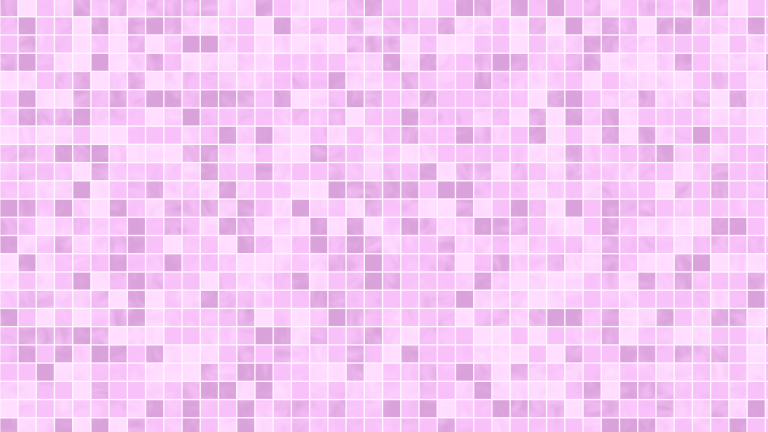
Write a Shadertoy shader that draws this pattern.

```glsl
// Pink mosaic wall of small square tiles with pale grout and soft clouding.

const float ROWS = 23.7;                        // tiles per canvas height
const vec2  GRID_SHIFT = vec2(0.08, 0.07);      // grid offset from centre, in tiles
const float GROUT_WIDTH = 0.075;                // in tiles
const float CLOUD_AMOUNT = 0.11;
const float CLOUD_SCALE = 3.1;
const vec3  DARK_TILE  = vec3(0.855, 0.635, 0.855);
const vec3  MID_TILE   = vec3(0.975, 0.755, 0.980);
const vec3  LIGHT_TILE = vec3(1.000, 0.870, 1.000);
const vec3  GROUT      = vec3(1.000, 0.965, 1.000);

// Integer hash of a tile index, from 0 to 1
float hashTile(ivec2 tile) {
    uvec2 q = uvec2(tile) * uvec2(1597u, 3812u) + uvec2(7919u, 104729u);
    uint n = (q.x ^ (q.y << 7)) * 73529u;
    n = (n ^ (n >> 15)) * 2246822519u;
    n = (n ^ (n >> 13)) * 3266489u;
    n ^= n >> 16;
    return float(n & 65535u) / 65535.0;
}

// Layered, rotated sines, roughly -1 to 1
float clouds(vec2 p) {
    float sum = 0.0;
    float weight = 0.6;
    for (int i = 0; i < 4; i++) {
        p = mat2(0.8, 0.6, -0.6, 0.8) * p + 1.7;
        p += 0.7 * sin(p.yx * 0.8);
        sum += weight * sin(p.x) * sin(p.y);
        p *= 1.45;
        weight *= 0.65;
    }
    return sum;
}

vec3 tileColor(float tone) {
    vec3 color = mix(DARK_TILE, MID_TILE, smoothstep(0.02, 0.42, tone));
    return mix(color, LIGHT_TILE, smoothstep(0.50, 0.98, tone));
}

void mainImage(out vec4 fragColor, in vec2 fragCoord) {
    float pixel = ROWS / iResolution.y;
    vec2 p = (fragCoord - 0.5 * iResolution.xy) * pixel + GRID_SHIFT;
    vec2 tile = floor(p);

    // One random tone per tile, with gentle clouding across its face
    float tone = hashTile(ivec2(tile)) + CLOUD_AMOUNT * clouds(p * CLOUD_SCALE);
    vec3 color = tileColor(tone);

    // Grout lines, smoothed over one pixel
    vec2 toLine = 0.5 - abs(p - tile - 0.5);
    vec2 face = clamp((toLine - 0.5 * GROUT_WIDTH) / pixel + 0.5, 0.0, 1.0);
    color = mix(GROUT, color, face.x * face.y);

    fragColor = vec4(color, 1.0);
}
```
